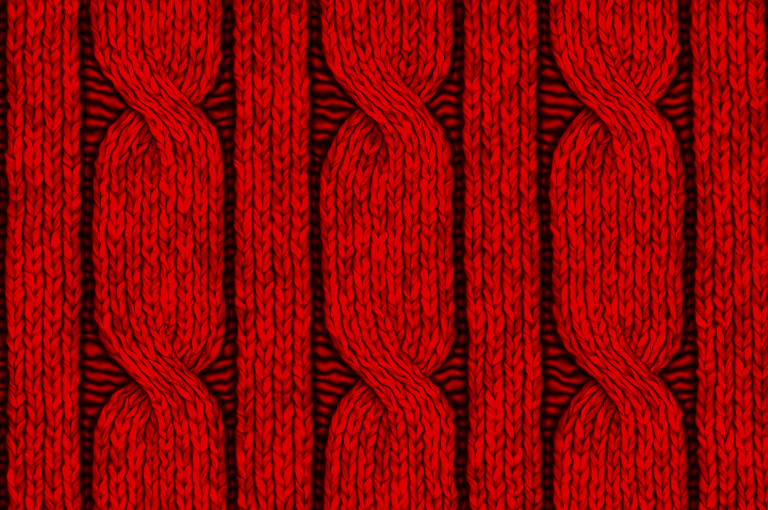
Write a Shadertoy shader that draws this texture.

```glsl
// Red cable-knit fabric: three twisted cables between ribbed panels.
// Each cable is two crossing strands; strand coordinates feed one stitch
// function, and purl bumps fill the dark gutters between the parts.

const float PI = 3.14159265;

// Layout, in canvas widths
const vec2  PERIOD = vec2(0.299, 0.355);     // cable spacing, crossing spacing
const vec2  FIRST_CROSS = vec2(0.206, 0.172);
const float STRAND_HALF = 0.0438;            // half width of one strand
const float TWIST_LENGTH = 0.042;            // how gradually strands cross
const float CROSS_SHIFT = 0.007;             // crossings sit right of centre
const float PANEL_HALF = 0.0495;             // half width of a ribbed panel
const float STRAND_COLUMNS = 4.0;
const float PANEL_COLUMNS = 4.0;
const float ROW_HEIGHT = 0.0195;
const float LEAN = 0.018;                    // slant growing to the right
const float WOBBLE = 0.005;                  // slow drift of the columns
const float RAGGED = 0.0045;                 // uneven yarn, stitch by stitch

// Stitch and light
const float LEG_RISE = 0.8;                  // rise of each V leg, in rows
const float STITCH_VARIATION = 0.3;
const float FIBER_STRENGTH = 0.55;
const float GRAIN_STRENGTH = 0.26;
const float EDGE_WIDTH = 0.003;
const float MAX_LIGHT = 1.05;
const vec3  SHADOW_RED = vec3(0.03, 0.0, 0.0);
const vec3  YARN_RED = vec3(0.83, 0.0, 0.0);

float hash(vec2 p) {
    return fract(sin(dot(p, vec2(127.1, 311.7))) * 43758.545);
}

float noise(vec2 p) {
    vec2 i = floor(p), f = fract(p);
    f = f * f * (3.0 - 2.0 * f);
    return mix(mix(hash(i), hash(i + vec2(1, 0)), f.x),
               mix(hash(i + vec2(0, 1)), hash(i + vec2(1, 1)), f.x), f.y);
}

// Brightness of V stitches; c counts columns across and rows up
float stitch(vec2 c, float seed) {
    float column = floor(c.x);
    float side = floor(c.x * 2.0);
    float a = abs(fract(c.x) - 0.5) * 2.0;   // 0 at the V point, 1 at the groove
    float row = c.y - LEG_RISE * a + 0.5 * hash(vec2(column, 3.0 + seed))
              + 0.45 * noise(c * vec2(1.3, 0.7) + seed);
    float id = floor(row), f = row - id;
    float chance = hash(vec2(side + seed * 7.0, id));

    // Rounded leg with dark holes of varying depth at its corners
    vec2 leg = vec2(0.85, 0.78) * (2.0 * vec2(a, f) - 1.0);
    float body = 1.0 - smoothstep(0.38, 1.2 + 0.25 * chance, length(leg));
    body *= mix(0.4, 1.0, smoothstep(1.0, 0.68, a));

    // Uneven stitches and fibers running along the legs
    float tone = 1.0 + STITCH_VARIATION * (chance - 0.5);
    float fiber = noise(vec2(row * 4.5, a * 1.5 + side * 9.0 + seed));
    return pow(body, 0.68) * tone * (1.0 + FIBER_STRENGTH * (fiber - 0.42));
}

// Stitches of a strand whose centre is offset by dx and has the given slope
float strand(float dx, float y, float slope, float seed) {
    float along = y + slope * dx / (1.0 + slope * slope);
    float across = (dx / STRAND_HALF * 0.5 + 0.5) * STRAND_COLUMNS;
    return stitch(vec2(across, along / ROW_HEIGHT), seed);
}

void mainImage(out vec4 fragColor, in vec2 fragCoord) {
    vec2 p = fragCoord / iResolution.x;
    float grain = 0.5 * (noise(p * 300.0) + noise(p * 170.0 + 9.0));
    float mottle = noise(p * 26.0);

    // Hand-made drift, then coordinates around the nearest crossing
    p.x += LEAN * p.x * (p.y - 0.33);
    vec2 drift = vec2(noise(p * 17.0), noise(p * 15.0 + 40.0)) - 0.5;
    vec2 rag = vec2(noise(p * 95.0 + 7.0), noise(p * 85.0 + 70.0)) - 0.5;
    p += WOBBLE * drift + RAGGED * rag;
    vec2 cell = floor((p - FIRST_CROSS) / PERIOD + 0.5);
    vec2 q = p - FIRST_CROSS - cell * PERIOD;

    // The front strand runs from upper left to lower right
    float nearCross = exp(-pow(q.y / 0.065, 2.0));
    q.x -= CROSS_SHIFT * nearCross;
    float bend = tanh(q.y / TWIST_LENGTH);
    float centre = -STRAND_HALF * bend;
    float slope = -STRAND_HALF / TWIST_LENGTH * (1.0 - bend * bend);
    float frontX = q.x - centre, backX = q.x + centre;
    float cableEdge = abs(centre) + STRAND_HALF - abs(q.x);
    float frontEdge = STRAND_HALF - abs(frontX);

    // Strands swap places at each crossing, so their seeds alternate
    float seed = 11.0 + 12.0 * mod(cell.y, 2.0);
    float back = strand(backX, p.y, -slope, cell.x + 34.0 - seed);
    float under = exp(min(frontEdge, 0.0) / 0.012);
    back *= 1.0 - (frontX < 0.0 ? 0.8 : 0.2) * nearCross * under;

    float front = strand(frontX, p.y, slope, cell.x + seed);
    front *= 1.0 + 0.1 * nearCross;
    front *= 1.0 - 0.2 * nearCross * smoothstep(0.012, 0.0, frontEdge);
    float cable = mix(back, front, smoothstep(-EDGE_WIDTH, EDGE_WIDTH, frontEdge));
    cable *= mix(0.68, 1.03, smoothstep(0.0, 0.014, cableEdge));

    // Ribbed panel halfway between cables
    float panelId = floor((p.x - FIRST_CROSS.x) / PERIOD.x);
    float panelX = p.x - FIRST_CROSS.x - (panelId + 0.5) * PERIOD.x;
    float panelEdge = PANEL_HALF - abs(panelX);
    float across = (panelX / PANEL_HALF * 0.5 + 0.5) * PANEL_COLUMNS;
    float panel = stitch(vec2(across, p.y / ROW_HEIGHT), panelId + 37.0);
    panel *= mix(0.7, 1.0, smoothstep(0.0, 0.012, panelEdge));

    // Purl bumps, brighter where the gutter opens up
    float gap = max(0.0, -max(cableEdge, panelEdge));
    float wave = p.y / ROW_HEIGHT * 1.25 + 0.5 * noise(p * 60.0) + 12.0 * abs(panelX);
    float ridge = 0.5 + 0.5 * sin(2.0 * PI * wave);
    float light = (0.12 + 0.88 * ridge) * (0.2 + 0.66 * smoothstep(0.001, 0.013, gap));

    // Layers, wear and colour
    light = mix(light, panel, smoothstep(-EDGE_WIDTH, EDGE_WIDTH, panelEdge));
    light = mix(light, cable, smoothstep(-EDGE_WIDTH, EDGE_WIDTH, cableEdge));
    light *= 0.98 + 0.12 * (mottle - 0.5) + GRAIN_STRENGTH * (grain - 0.5);
    fragColor = vec4(mix(SHADOW_RED, YARN_RED, clamp(light, 0.0, MAX_LIGHT)), 1.0);
}
```
